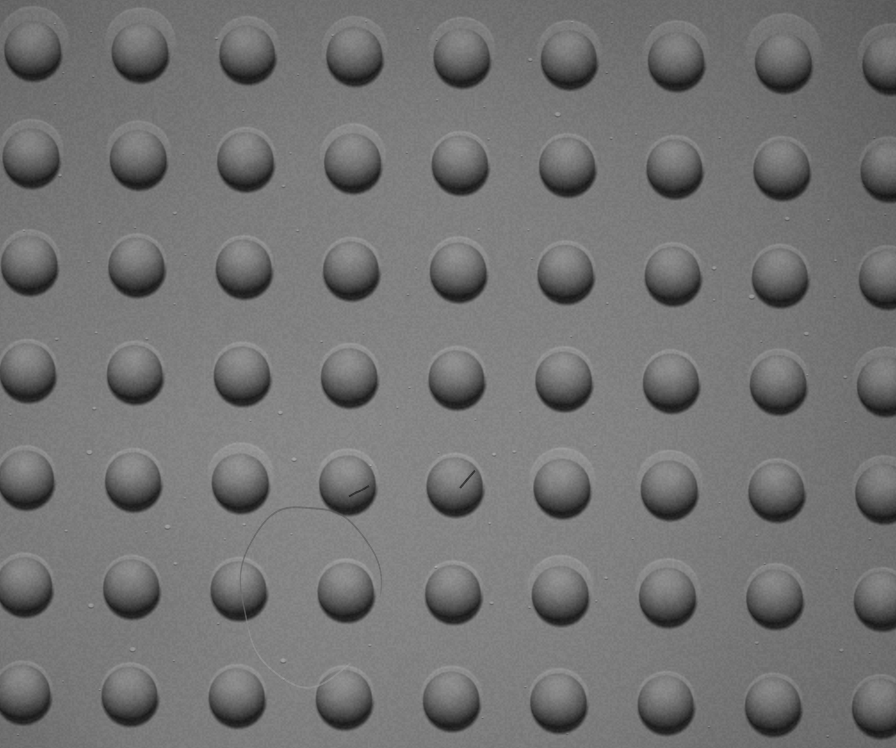
Give the GLSL for this pattern, as a WebGL 2 fragment shader.

```glsl
#version 300 es
precision highp float;

uniform vec2 u_resolution;
out vec4 fragColor;

#define PITCH 0.1434
#define FIRST_DOME vec2(0.0436, 0.9340)
#define TILT 0.0162
#define DOME_RADIUS 0.0368
#define SHADOW_OFFSET vec2(0.0015, -0.0052)
#define LIGHT_DIR vec3(-0.06, 0.50, 0.84)
#define SHADOW_GREY 0.12
#define SHEET_GREY 0.515
#define GRAIN 0.045
#define SPECK_CELL 0.052

float hash(vec2 p) {
    vec3 q = fract(vec3(p.xyx) * 0.1031);
    q += dot(q, q.yzx + 33.33);
    return fract((q.x + q.y) * q.z);
}

float noise(vec2 p) {
    vec2 i = floor(p), f = fract(p);
    f = f * f * (3.0 - 2.0 * f);
    return mix(mix(hash(i), hash(i + vec2(1, 0)), f.x),
               mix(hash(i + vec2(0, 1)), hash(i + vec2(1, 1)), f.x), f.y);
}

float segment(vec2 p, vec2 a, vec2 b) {
    vec2 ab = b - a;
    return length(p - a - ab * clamp(dot(p - a, ab) / dot(ab, ab), 0.0, 1.0));
}

// Sheet lit from the middle, fading towards the corners
float sheet(vec2 p, float aspect) {
    vec2 q = p - vec2(0.43 * aspect, 0.40);
    return SHEET_GREY - 0.19 * dot(q, q) + 0.025 * (noise(p * 5.0) - 0.5);
}

// Raised crumbs: light above, dark below
float specks(vec2 p, float edge) {
    vec2 id = floor(p / SPECK_CELL);
    float pick = hash(id + 7.0);
    vec2 centre = (id + 0.2 + 0.6 * vec2(hash(id + 19.0), hash(id + 41.0))) * SPECK_CELL;
    float size = mix(0.0008, 0.0030, pow(hash(id + 63.0), 5.0));
    vec2 d = (p - centre) * vec2(0.8, 1.1);
    float body = 1.0 - smoothstep(size - edge, size + edge, length(d));
    float under = 1.0 - smoothstep(size - edge, size + edge, length(d + vec2(0.0, 0.0018)));
    return step(0.62, pick) * (0.11 * body - 0.13 * under * (1.0 - body));
}

// Loose hair: an open, wavering loop
float fibre(vec2 p, float edge) {
    vec2 d = (p - vec2(0.414, 0.206)) / vec2(0.093, 0.120);
    float angle = atan(d.y, d.x);
    float radius = 1.0 + 0.035 * sin(3.0 * angle + 0.6) + 0.015 * sin(7.0 * angle);
    float dist = abs(length(d) - radius) * 0.105;
    float gap = smoothstep(-0.95, -0.90, angle) * (1.0 - smoothstep(-0.05, 0.0, angle));
    return (1.0 - smoothstep(0.0004, 0.0006 + edge, dist)) * (1.0 - gap);
}

// Splits on two neighbouring domes
float cracks(vec2 d, vec2 cell, float edge) {
    vec2 bent = d + 0.003 * (noise(d * 260.0) - 0.5);
    float dist = 1.0;
    if (cell == vec2(4, 4)) dist = segment(bent, vec2(0.007, -0.004), vec2(0.026, 0.019));
    if (cell == vec2(3, 4)) dist = segment(bent, vec2(0.004, -0.016), vec2(0.029, -0.003));
    return 1.0 - smoothstep(0.0005, 0.0009 + edge, dist);
}

void main() {
    float edge = 1.0 / u_resolution.y;
    float aspect = u_resolution.x / u_resolution.y;
    vec2 p = gl_FragCoord.xy / u_resolution.y;

    // Slightly turned square lattice, rows counted downwards
    vec2 q = p - FIRST_DOME;
    vec2 grid = vec2(q.x - TILT * q.y, -q.y - TILT * q.x) / PITCH;
    vec2 cell = round(grid);
    vec2 d = (grid - cell) * vec2(PITCH, -PITCH);
    float vary = hash(cell + 11.0);

    float base = sheet(p, aspect);
    float grey = base + specks(p, edge);

    // Raised collar, wider on the top row and on a few odd domes
    float swell = 0.0065 * pow(vary, 5.0);
    if (cell.y < 0.5) swell += 0.003 + 0.004 * vary;
    vec2 collarD = d - vec2(0.0005, 0.0030 + swell);
    float collarR = DOME_RADIUS + 0.0022 + swell;
    float collarDist = length(collarD) - collarR;
    float collar = 1.0 - smoothstep(-0.0015, 0.0015 + edge, collarDist);
    float rim = exp(-pow(collarDist / 0.0018, 2.0));
    float slope = collarD.y / collarR;
    grey += collar * (0.025 + 0.03 * slope) + rim * 0.035 * slope;

    // Soft contact shadow
    float shadowDist = length(d - SHADOW_OFFSET) - DOME_RADIUS;
    float shadow = 1.0 - smoothstep(-0.0025, 0.0045, shadowDist);
    grey = mix(grey, SHADOW_GREY, 0.92 * shadow * smoothstep(0.35, -0.45, d.y / DOME_RADIUS));

    // Dome lit from above
    float radius = DOME_RADIUS * (0.985 + 0.03 * vary);
    vec2 n = d / radius;
    float z = sqrt(max(0.0, 1.0 - 0.86 * dot(n, n)));
    float lit = max(0.0, dot(vec3(n, z), LIGHT_DIR));
    float dome = (0.12 + 0.43 * lit) * (0.5 + base) + 0.02 * (noise(p * 90.0) - 0.5);
    dome = mix(dome, 0.13, 0.75 * cracks(d, cell, edge));
    grey = mix(grey, dome, 1.0 - smoothstep(-edge, edge + 0.0008, length(d) - radius));

    // Hair and fine grain lie over everything
    float hairGrey = mix(0.62, 0.32, smoothstep(0.12, 0.26, p.y));
    grey = mix(grey, hairGrey, 0.5 * fibre(p, edge));
    grey += GRAIN * (noise(p * 420.0) - 0.5);
    fragColor = vec4(vec3(clamp(grey, 0.0, 1.0)), 1.0);
}
```
